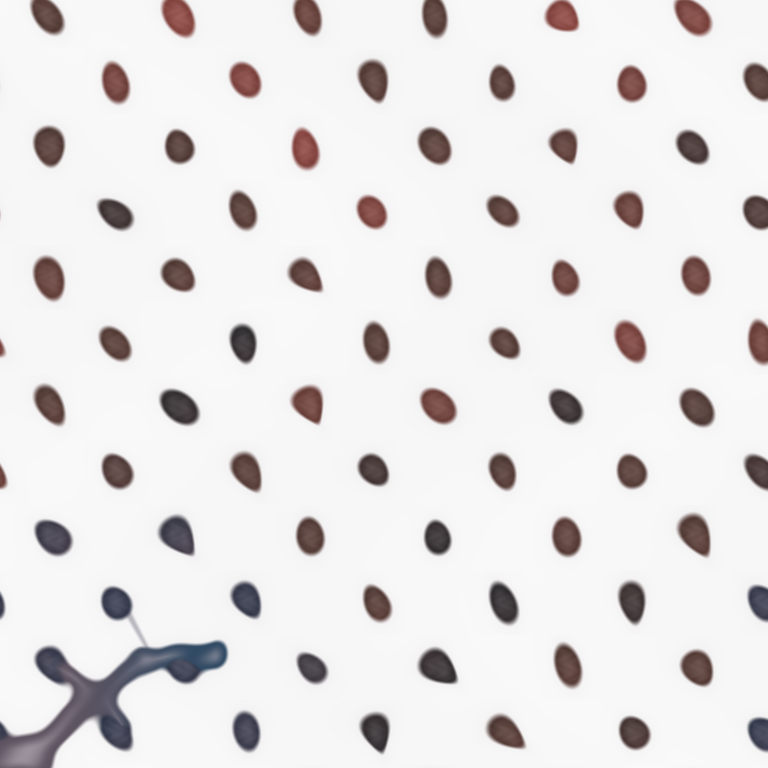
This pattern is drawn by a WebGL 2 fragment shader. Its source:

```glsl
#version 300 es
precision highp float;
// Staggered rows of small brown seeds on white, with a slate twig in the lower left corner.
uniform vec2 u_resolution;
out vec4 fragColor;

float hash(vec2 cell, float seed) {
  vec3 h = fract(vec3(cell, seed) * vec3(0.1031, 0.1130, 0.0973) + 0.37);
  h += dot(h, h.yzx + 33.33);
  return fract((h.x + h.y) * h.z);
}

// Round-ended segment whose radius runs from ra to rb.
float taperedStroke(vec2 p, vec2 a, vec2 b, float ra, float rb) {
  vec2 ab = b - a;
  float t = clamp(dot(p - a, ab) / dot(ab, ab), 0.0, 1.0);
  return length(p - a - ab * t) - mix(ra, rb, t);
}

float smoothMin(float a, float b, float k) {
  float h = max(k - abs(a - b), 0.0) / k;
  return min(a, b) - h * h * k * 0.25;
}

// Ellipse narrowed towards its far end; q.y runs along the axis.
float seedDistance(vec2 q, vec2 radii, float taper) {
  float along = q.y / radii.y;
  float width = radii.x * (1.0 - taper * clamp(along, -1.0, 1.0));
  return (length(vec2(q.x / width, along)) - 1.0) * radii.x;
}

float twigDistance(vec2 p) {
  p += 0.002 * sin(p.yx * 95.0 + vec2(0.0, 1.7));
  float d = taperedStroke(p, vec2(-0.02, 0.022), vec2(0.045, 0.012), 0.025, 0.023);
  d = smoothMin(d, taperedStroke(p, vec2(0.045, 0.02), vec2(0.12, 0.09), 0.018, 0.014), 0.02);
  d = smoothMin(d, taperedStroke(p, vec2(0.12, 0.09), vec2(0.19, 0.142), 0.015, 0.011), 0.02);
  d = smoothMin(d, taperedStroke(p, vec2(0.19, 0.143), vec2(0.28, 0.147), 0.011, 0.018), 0.02);
  d = smoothMin(d, taperedStroke(p, vec2(0.065, 0.14), vec2(0.12, 0.095), 0.012, 0.008), 0.02);
  d = smoothMin(d, taperedStroke(p, vec2(0.138, 0.095), vec2(0.157, 0.055), 0.009, 0.009), 0.02);
  return d;
}

void main() {
  vec2 uv = gl_FragCoord.xy / u_resolution;
  float soft = max(0.0032, 1.0 / min(u_resolution.x, u_resolution.y));

  // Staggered lattice, rows counted from the top
  float row = floor((1.0 - uv.y - 0.022) / 0.0847 + 0.5);
  float start = 0.0625 + 0.0005 * row + 0.0865 * mod(row, 2.0);
  float column = floor((uv.x - start) / 0.168 + 0.5);
  vec2 cell = vec2(column, row) + 3.0;
  vec2 center = vec2(start + column * 0.168, 0.978 - row * 0.0847);
  center += (vec2(hash(cell, 1.0), hash(cell, 2.0)) - 0.5) * 0.005;

  // Each seed leans from upper left to lower right
  float lean = mix(0.12, 0.95, hash(cell, 3.0));
  vec2 axis = vec2(sin(lean), -cos(lean));
  vec2 offset = uv - center;
  vec2 q = vec2(dot(offset, vec2(-axis.y, axis.x)), dot(offset, axis));
  vec2 radii = vec2(mix(0.0155, 0.0195, hash(cell, 4.0)), mix(0.022, 0.029, hash(cell, 5.0)));
  float pointed = hash(cell, 6.0);
  float taper = mix(-0.15, 0.55, pointed * pointed);
  float seed = seedDistance(q, radii, taper);

  // Seed colours: redder above, greyer below, blue towards the twig
  float warmth = clamp(hash(cell, 7.0) * 0.9 + (center.y - 0.55) * 0.6, 0.0, 1.0);
  vec3 seedColor = mix(vec3(0.23, 0.21, 0.22), vec3(0.36, 0.26, 0.24), smoothstep(0.0, 0.4, warmth));
  seedColor = mix(seedColor, vec3(0.54, 0.29, 0.27), smoothstep(0.6, 1.0, warmth));
  float twigBlue = 1.0 - smoothstep(0.2, 0.34, length(center - vec2(0.15, 0.08)));
  float edgeBlue = step(0.95, center.x) * step(center.y, 0.25);
  seedColor = mix(seedColor, vec3(0.24, 0.26, 0.34), max(twigBlue, edgeBlue) * 0.85);

  // Paler core, darker rim and fine mottling
  float core = smoothstep(0.0, -0.014, seed);
  float mottle = sin(uv.x * 310.0 + 2.0 * sin(uv.y * 240.0)) * sin(uv.y * 270.0 + cell.x);
  seedColor += (core - 0.4) * 0.09 + mottle * 0.018;
  seedColor += vec3(0.05, 0.02, 0.02) * q.y / radii.y * (hash(cell, 8.0) - 0.3);

  // Twig colours: mauve grey at the root, steel blue at the tip
  float twig = twigDistance(uv);
  vec3 twigColor = mix(vec3(0.37, 0.33, 0.38), vec3(0.19, 0.29, 0.39), smoothstep(0.08, 0.27, uv.x));
  float glint = smoothstep(-0.002, -0.018, twig) * (0.5 + 0.5 * sin(uv.x * 70.0 - uv.y * 45.0));
  twigColor = mix(twigColor, vec3(0.68, 0.65, 0.69), glint * 0.75);

  // Faint uneven paper with a soft shade around the shapes
  float shape = smoothMin(seed, twig, 0.012);
  vec3 color = vec3(0.973, 0.971, 0.974) + 0.004 * sin(uv.x * 9.0 + 2.0 * sin(uv.y * 7.0));
  color -= vec3(0.025, 0.03, 0.03) * exp(-max(shape, 0.0) * 160.0);

  // Thin pale thread from the twig to the seed above it
  float thread = taperedStroke(uv, vec2(0.165, 0.205), vec2(0.195, 0.15), 0.004, 0.002);
  color = mix(color, vec3(0.62, 0.61, 0.65), 0.7 * (1.0 - smoothstep(-soft, soft, thread)));

  vec3 ink = mix(seedColor, twigColor, smoothstep(-0.006, 0.006, seed - twig));
  color = mix(color, ink, 1.0 - smoothstep(-soft, soft, shape));
  fragColor = vec4(color, 1.0);
}
```
